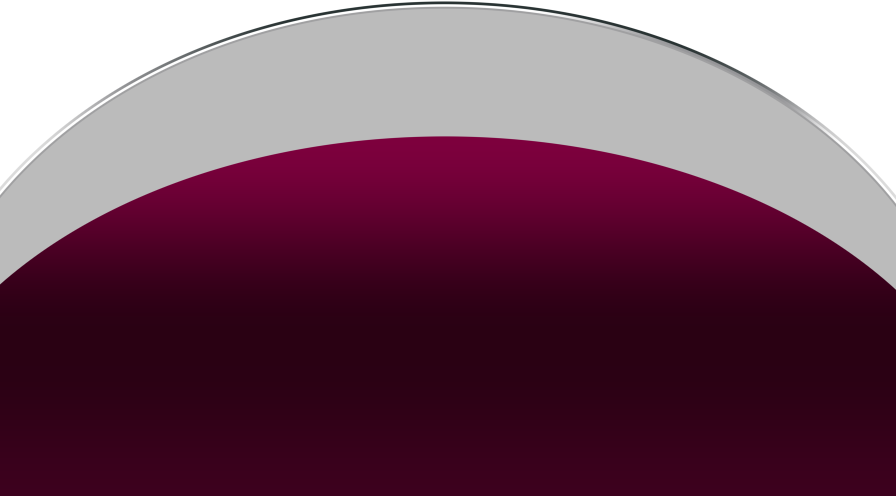
A Shadertoy shader for this background:

```glsl
// Lengths are in canvas heights, x measured from the middle
const vec2 DISC_CENTRE = vec2(-0.007, 0.150);
const vec2 DISC_RADII  = vec2(1.080, 0.847);
const vec2 HILL_CENTRE = vec2(-0.006, -0.031);
const vec2 HILL_RADII  = vec2(1.127, 0.756);

// Depths of the rim layers below the disc edge
const float LINE_DEPTH  = 0.0055;
const float SHINE_DEPTH = 0.0105;
const float SHADE_DEPTH = 0.0145;

const vec3 WHITE       = vec3(1.0);
const vec3 SILVER      = vec3(0.733);
const vec3 RIM_DARK    = vec3(0.16, 0.20, 0.20);
const vec3 RIM_SHADE   = vec3(0.59, 0.59, 0.60);
const vec3 WINE_TOP    = vec3(0.490, 0.000, 0.240);
const vec3 WINE_DEEP   = vec3(0.165, 0.002, 0.076);
const vec3 WINE_BOTTOM = vec3(0.240, 0.004, 0.118);

const float GLOW_LOW   = 0.33;
const float GLOW_HIGH  = 0.725;
const float FLOOR_HIGH = 0.28;

// Approximate signed distance to an ellipse, negative inside
float ellipseDistance(vec2 p, vec2 radii) {
    float k = length(p / radii);
    float slope = length(p / (radii * radii));
    return k * (k - 1.0) / max(slope, 1e-4);
}

// Smooth coverage of the region deeper than the given limit
float deeper(float depth, float limit, float blur) {
    return smoothstep(limit - blur, limit + blur, depth);
}

// Silver disc with a rim whose tones change from left to right
vec3 discColor(vec3 backdrop, float depth, float x, float blur) {
    float darkness = smoothstep(-0.72, -0.30, x) * (1.0 - smoothstep(0.45, 0.78, x));
    float sideFade = smoothstep(0.62, 0.84, abs(x));
    float rightShade = smoothstep(0.15, 0.48, x) * (1.0 - smoothstep(0.66, 0.80, x));

    vec3 lineColor = mix(RIM_SHADE, RIM_DARK, darkness);
    lineColor = mix(lineColor, vec3(0.86), sideFade);
    vec3 shineColor = mix(WHITE, RIM_SHADE, rightShade);
    vec3 shadeColor = mix(RIM_SHADE, SILVER, 0.25);

    vec3 color = mix(backdrop, lineColor, deeper(depth, 0.0, blur));
    color = mix(color, shineColor, deeper(depth, LINE_DEPTH, blur));
    color = mix(color, shadeColor, deeper(depth, SHINE_DEPTH, blur));
    return mix(color, SILVER, deeper(depth, SHADE_DEPTH, blur));
}

// Vertical wine gradient, bright at the crest and darkest below the middle
vec3 wineColor(float y) {
    vec3 color = mix(WINE_BOTTOM, WINE_DEEP, smoothstep(-0.02, FLOOR_HIGH, y));
    return mix(color, WINE_TOP, smoothstep(GLOW_LOW, GLOW_HIGH, y));
}

void mainImage(out vec4 fragColor, in vec2 fragCoord) {
    vec2 p = (fragCoord - vec2(0.5 * iResolution.x, 0.0)) / iResolution.y;
    float blur = 0.7 / iResolution.y;

    // Disc, then the hill in front of it
    float discDepth = -ellipseDistance(p - DISC_CENTRE, DISC_RADII);
    vec3 color = discColor(WHITE, discDepth, p.x, blur);

    // Below its centre line the hill continues straight down
    vec2 hillPoint = p - HILL_CENTRE;
    hillPoint.y = max(hillPoint.y, 0.0);
    float hillDepth = -ellipseDistance(hillPoint, HILL_RADII);
    color = mix(color, wineColor(p.y), deeper(hillDepth, 0.0, blur));

    fragColor = vec4(color, 1.0);
}
```
